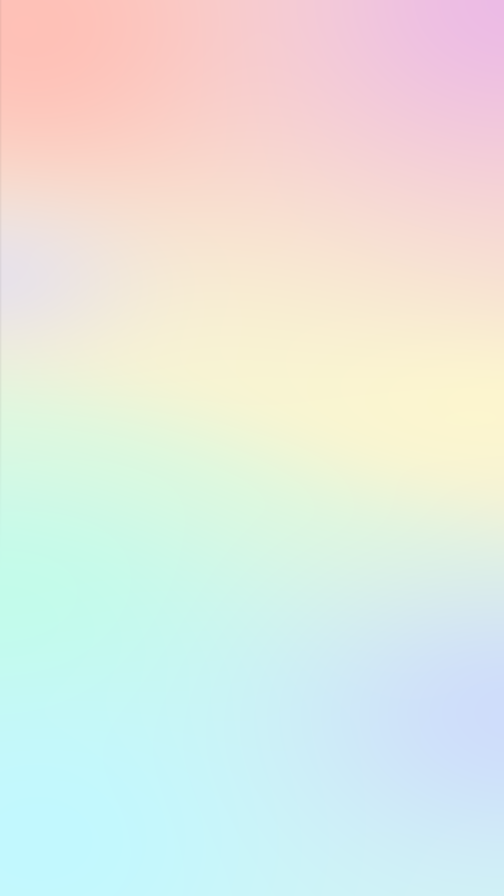
Give the GLSL for this background, as a WebGL 2 fragment shader.

```glsl
#version 300 es
precision highp float;

uniform vec2 u_resolution;
out vec4 fragColor;

// Soft elliptical glow laid over a colour
vec3 glow(vec3 base, vec3 tint, vec2 offset, vec2 radius, float strength) {
  vec2 d = offset / radius;
  return mix(base, tint, strength * exp(-dot(d, d)));
}

void main() {
  vec2 uv = gl_FragCoord.xy / u_resolution;

  // Tilted vertical ramp: aqua, mint, cream, peach
  float height = uv.y + 0.18 * (uv.x - 0.5);
  vec3 color = mix(vec3(0.82, 0.957, 0.96), vec3(0.89, 0.97, 0.87), smoothstep(0.22, 0.46, height));
  color = mix(color, vec3(0.975, 0.955, 0.825), smoothstep(0.43, 0.57, height));
  color = mix(color, vec3(0.97, 0.845, 0.82), smoothstep(0.55, 0.95, height));

  // Upper corners: coral and orchid
  color = glow(color, vec3(1.0, 0.75, 0.71), uv - vec2(0.06, 0.97), vec2(0.42, 0.19), 0.95);
  color = glow(color, vec3(0.925, 0.73, 0.9), uv - vec2(1.02, 1.0), vec2(0.42, 0.18), 0.97);

  // Middle edges: pale lilac and lemon
  color = glow(color, vec3(0.9, 0.88, 0.93), uv - vec2(-0.02, 0.69), vec2(0.28, 0.09), 0.88);
  color = glow(color, vec3(0.995, 0.97, 0.805), uv - vec2(1.0, 0.54), vec2(0.4, 0.08), 0.75);

  // Lower half: mint, cyan and periwinkle
  color = glow(color, vec3(0.76, 0.99, 0.9), uv - vec2(0.0, 0.32), vec2(0.5, 0.16), 0.9);
  color = glow(color, vec3(0.755, 0.975, 1.0), uv - vec2(0.08, 0.06), vec2(0.48, 0.2), 0.92);
  color = glow(color, vec3(0.81, 0.86, 0.985), uv - vec2(1.02, 0.205), vec2(0.4, 0.155), 0.95);

  // Faint shade along the left border
  color *= 1.0 - 0.06 * (1.0 - smoothstep(0.0, 0.005, uv.x)) * smoothstep(0.35, 0.6, uv.y);

  fragColor = vec4(color, 1.0);
}
```
